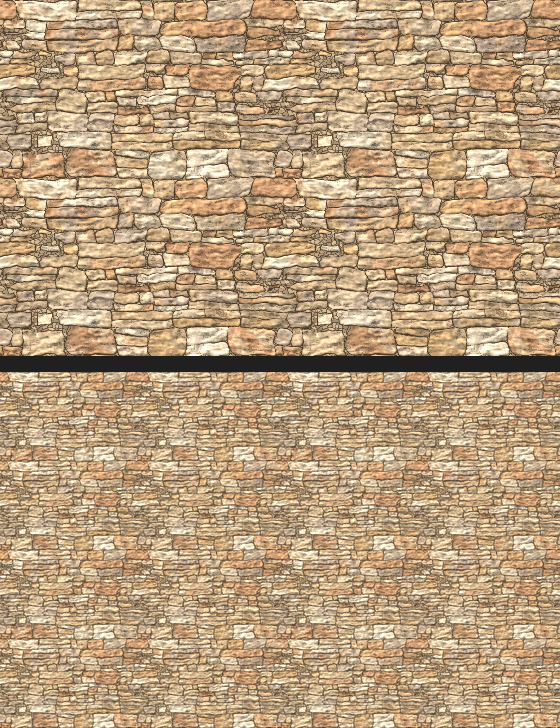
Top: one tile. Bottom: repeated 2 by 2.
This texture is drawn by a Shadertoy shader. Its source:

```glsl
// Dry rubble wall: uneven courses of weathered sandstone with thin, crumbly joints.

const vec2 BLOCKS = vec2(2.0);           // repeats across and down
const vec2 METRIC = vec2(1.57, 1.0);     // proportions of one block
const float COURSES = 8.0;
const float TAU = 6.28319;
const vec3 CREVICE = vec3(0.23, 0.165, 0.095);
const vec3 MORTAR = vec3(0.76, 0.65, 0.51);
const vec3 STONES[7] = vec3[7](
    vec3(0.80, 0.71, 0.58), vec3(0.77, 0.67, 0.53), vec3(0.77, 0.63, 0.45),
    vec3(0.71, 0.63, 0.54), vec3(0.86, 0.79, 0.68), vec3(0.76, 0.64, 0.49),
    vec3(0.73, 0.56, 0.41));

float hash(vec3 p) {
    p = fract(p * 0.1031);
    p += dot(p, p.zyx + 31.32);
    return fract((p.x + p.y) * p.z);
}

// Value noise that wraps after a whole period
float noise(vec2 p, vec2 period, float seed) {
    vec2 i = floor(p), f = fract(p);
    f = f * f * (3.0 - 2.0 * f);
    vec2 a = mod(i, period), b = mod(i + 1.0, period);
    return mix(mix(hash(vec3(a, seed)), hash(vec3(b.x, a.y, seed)), f.x),
               mix(hash(vec3(a.x, b.y, seed)), hash(vec3(b, seed)), f.x), f.y);
}

float fbm(vec2 p, vec2 period, float seed) {
    float sum = 0.0, amp = 0.533;
    for (int k = 0; k < 4; k++) {
        sum += amp * noise(p, period, seed + float(k) * 7.0);
        p *= 2.0; period *= 2.0; amp *= 0.5;
    }
    return sum;
}

// Cellular chips: x = distance to the chip border, y = random tone
vec2 chips(vec2 p, vec2 period) {
    vec2 cell = floor(p);
    float near = 9.0, next = 9.0, tone = 0.0;
    for (int y = -1; y <= 1; y++)
    for (int x = -1; x <= 1; x++) {
        vec2 c = cell + vec2(x, y), w = mod(c, period);
        vec2 site = c + vec2(hash(vec3(w, 3.0)), hash(vec3(w, 8.0)));
        float d = length(p - site);
        if (d < near) { next = near; near = d; tone = hash(vec3(w, 12.0)); }
        else next = min(next, d);
    }
    return vec2(next - near, tone);
}

// Uneven division of each unit into n slots: index, low edge, high edge
float slotEdge(float i, float n, float jitter, float seed) {
    float k = mod(i, n);
    return i + (k < 0.5 ? 0.0 : jitter * (hash(vec3(k, seed, 5.0)) - 0.5));
}
vec3 slot(float x, float n, float jitter, float seed) {
    x *= n;
    float i = floor(x);
    if (x < slotEdge(i, n, jitter, seed)) i -= 1.0;
    else if (x >= slotEdge(i + 1.0, n, jitter, seed)) i += 1.0;
    return vec3(i, slotEdge(i, n, jitter, seed) / n, slotEdge(i + 1.0, n, jitter, seed) / n);
}

float roundedBox(vec2 p, vec2 halfSize, float r) {
    vec2 d = abs(p) - halfSize + r;
    return length(max(d, 0.0)) + min(max(d.x, d.y), 0.0) - r;
}

vec3 stoneColor(float pick) { return STONES[int(min(pick * 7.0, 6.0))]; }

// Weathered face in the stone's own coordinates
vec3 stoneFace(vec2 l, vec3 base, vec3 stain, float seed) {
    vec2 wrap = vec2(512.0), s = l * vec2(16.0, 38.0);
    float strata = fbm(s, wrap, seed);
    float relief = strata - fbm(s + vec2(-0.2, 0.4), wrap, seed);
    float blotch = fbm(l * 13.0 + 5.0, wrap, seed + 40.0);
    float grain = fbm(l * 62.0, wrap, seed + 60.0);
    vec3 c = mix(base, stain, 0.8 * smoothstep(0.42, 0.62, blotch));
    float crack = smoothstep(0.0, 0.025, abs(strata - 0.36));
    c *= 0.62 + 0.32 * strata + 0.46 * grain + 0.95 * relief;
    return c * mix(vec3(0.74, 0.7, 0.66), vec3(1.0), crack);
}

void mainImage(out vec4 fragColor, in vec2 fragCoord) {
    vec2 p = fragCoord / iResolution.xy * BLOCKS;
    float px = BLOCKS.y / iResolution.y;

    // Bend the courses with layered sines, then roughen every edge
    vec2 a = TAU * p, roughScale = vec2(34.0, 24.0);
    vec2 rough = vec2(fbm(p * roughScale, roughScale, 1.0),
                      fbm(p * roughScale, roughScale, 2.0)) - 0.5;
    vec2 q = p + rough * vec2(0.014, 0.02);
    q += vec2(0.004 * sin(a.y * 5.0 + 2.0 * sin(a.x * 2.0)),
              0.007 * sin(a.x * 2.0 + a.y) + 0.003 * sin(a.x * 5.0 - a.y * 3.0));

    // Course, then cell, then layers in the cell, then pieces in the layer
    vec3 course = slot(q.y, COURSES, 0.7, 4.0);
    float row = mod(course.x, COURSES);
    float columns = 5.0 + floor(3.0 * hash(vec3(row, 2.0, 9.0)));
    q.x += hash(vec3(row, 6.0, 1.0));
    vec3 cell = slot(q.x, columns, 0.65, row + 20.0);
    vec3 key = vec3(row, mod(cell.x, columns), 0.0);
    vec2 lo = vec2(cell.y, course.y), size = vec2(cell.z, course.z) - lo;
    float layers = 1.0 + floor(hash(key + 31.0) * min(size.y * 21.0, 3.0));
    vec3 layer = slot(clamp((q.y - lo.y) / size.y, 0.0, 0.999), layers, 0.5, row * 9.0 + key.y);
    key.z = layer.x * 4.0;
    float pieces = 1.0 + floor(1.55 * hash(key + 47.0));
    vec3 piece = slot(clamp((q.x - lo.x) / size.x, 0.0, 0.999), pieces, 0.6, key.y + key.z);
    key.z += piece.x;
    vec2 block = mod(floor(vec2(cell.x / columns, course.x / COURSES)), BLOCKS);

    // Outline of the single stone
    vec2 halfSize = 0.5 * size * vec2(piece.z - piece.y, layer.z - layer.y) * METRIC;
    vec2 mid = lo + 0.5 * size * vec2(piece.y + piece.z, layer.y + layer.z);
    vec2 l = (q - mid) * METRIC;
    l += vec2(0.3 * l.y, 0.2 * l.x * halfSize.y / halfSize.x)
       * (vec2(hash(key + 53.0), hash(key + 59.0)) - 0.5);
    vec2 inner = halfSize - 0.001 - 0.003 * hash(key + 61.0);
    float d = roundedBox(l, inner, min(inner.x, inner.y) * (0.2 + 0.5 * hash(key + 67.0)));
    float crumble = fbm(p * vec2(6.0, 5.0), vec2(6.0, 5.0), 9.0);
    d += 0.018 * smoothstep(0.62, 0.78, crumble);

    // Face colour; a few stones differ from block to block
    float fresh = hash(key + vec3(block * 13.0, 71.0));
    float pick = fresh < 0.2 ? fresh * 5.0 : hash(key + 73.0);
    vec3 face = stoneFace(l, stoneColor(pick), stoneColor(hash(key + 79.0)), floor(hash(key + 83.0) * 200.0));
    face *= 1.0 + 0.13 * hash(key + 89.0) + 0.06 * (fresh - 0.5);
    float rim = 1.0 - smoothstep(0.0, 0.012, -d);
    face *= 1.0 - 0.1 * rim + 0.16 * rim * clamp(l.y / halfSize.y, -1.0, 1.0);

    // Chips and mortar sunk into the joints
    vec2 chipScale = vec2(66.0, 54.0);
    vec2 chip = chips((p + 0.02 * rough) * chipScale, chipScale);
    vec3 fill = MORTAR * (0.8 + 0.4 * chip.y) * mix(0.5, 1.0, smoothstep(0.0, 0.3, chip.x));
    vec3 joint = mix(CREVICE, fill, smoothstep(0.001, 0.007, d));

    vec3 color = mix(face, joint, smoothstep(-0.6 * px, 0.6 * px, d));
    fragColor = vec4(clamp(color, 0.0, 1.0), 1.0);
}
```
